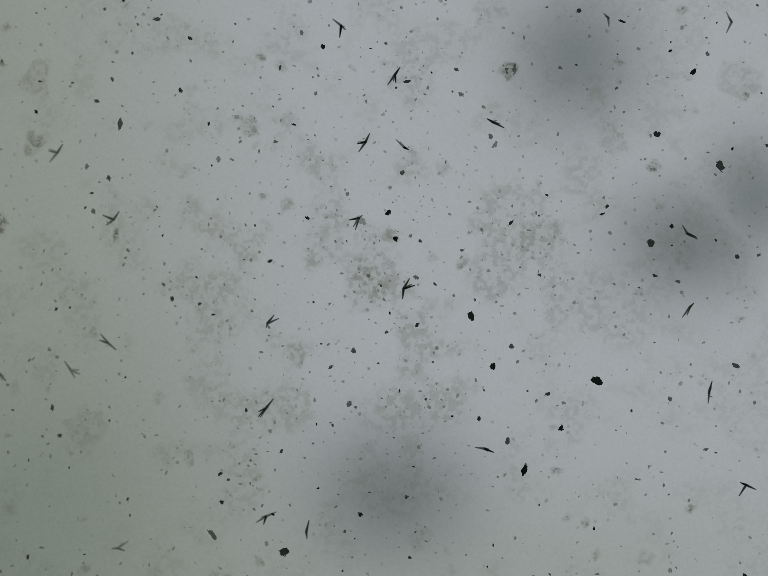
Write a Shadertoy shader that draws this texture.

```glsl
// A pale, dusty sheet: a cool grey gradient with out-of-focus shadows, overlaid
// with clumped dust, grainy stains, sprigs and several sizes of dark specks.
// Scattered parts come from jittered grids; lengths are in canvas heights.

const vec3 COOL_GREY   = vec3(0.625, 0.645, 0.658);
const vec3 GREEN_GREY  = vec3(0.545, 0.570, 0.542);
const vec3 CORNER_GREY = vec3(0.435, 0.480, 0.440);
const vec3 SHADOW      = vec3(0.400, 0.430, 0.430);
const vec3 STAIN       = vec3(0.300, 0.305, 0.250);
const vec3 DUST        = vec3(0.270, 0.285, 0.250);
const vec3 SOOT        = vec3(0.040, 0.055, 0.045);

vec3 hash3(vec2 p, float seed) {
    vec3 q = fract(vec3(p.xyx + seed * 7.31) * vec3(0.1031, 0.1030, 0.0973));
    q += dot(q, q.yxz + 33.33);
    return fract((q.xxy + q.yzz) * q.zyx);
}

float noise(vec2 p) {
    vec2 i = floor(p), f = fract(p), e = vec2(0.0, 1.0);
    f = f * f * (3.0 - 2.0 * f);
    return mix(mix(hash3(i, 1.0).x, hash3(i + e.yx, 1.0).x, f.x),
               mix(hash3(i + e.xy, 1.0).x, hash3(i + e.yy, 1.0).x, f.x), f.y);
}

float fbm(vec2 p) {
    return 0.55 * noise(p) + 0.3 * noise(p * 2.03 + 17.7) + 0.15 * noise(p * 4.1 + 5.3);
}

vec2 heading(float a) { return vec2(cos(a), sin(a)); }

float cover(float dist, float blur) { return 1.0 - smoothstep(-blur, blur, dist); }

float smudge(vec2 p, vec2 centre, vec2 radius) {
    vec2 q = (p - centre) / radius;
    return exp(-dot(q, q));
}

float segment(vec2 p, vec2 a, vec2 b) {
    vec2 d = b - a;
    return length(p - a - d * clamp(dot(p - a, d) / dot(d, d), 0.0, 1.0));
}

// Ragged blots, mostly small; a higher fade leaves fewer of them strong.
float blots(vec2 p, float cells, float density, vec2 sizes, float squash,
            float fade, float blur, float seed) {
    vec2 home = floor(p * cells);
    float ink = 0.0;
    for (int k = 0; k < 9; k++) {
        vec2 id = home + vec2(k % 3, k / 3) - 1.0;
        vec3 place = hash3(id, seed), kind = hash3(id, seed + 5.0);
        if (place.z > density) continue;
        float radius = mix(sizes.x, sizes.y, kind.x * kind.x);
        vec2 q = p - (id + place.xy) / cells, along = heading(kind.y * 6.283);
        q = vec2(dot(q, along), (1.0 + squash * kind.z) * dot(q, vec2(-along.y, along.x)));
        float ragged = 0.4 + 1.1 * fbm(q / radius * 1.5 + id * 3.7);
        float strength = mix(0.2, 1.0, pow(fract(kind.z * 7.0 + kind.x), fade));
        ink = max(ink, cover(length(q) - radius * ragged, blur) * strength);
    }
    return ink;
}

// Small tufts of thin strokes of uneven length and direction.
float sprigs(vec2 p, float cells, float density, float blur, float seed) {
    vec2 home = floor(p * cells);
    float ink = 0.0;
    for (int k = 0; k < 9; k++) {
        vec2 id = home + vec2(k % 3, k / 3) - 1.0;
        vec3 place = hash3(id, seed);
        if (place.z > density) continue;
        vec2 q = p - (id + place.xy) / cells;
        float axis = hash3(id, seed + 5.0).x * 6.283;
        for (int s = 0; s < 4; s++) {
            vec3 kind = hash3(id, seed + 9.0 + float(s));
            float side = s == 3 ? 3.1 : 0.0;
            float reach = mix(0.006, 0.022, kind.y);
            float dist = segment(q, vec2(0.0), reach * heading(axis + side + 1.5 * (kind.x - 0.5)));
            float width = 0.0024 * (1.0 - 0.75 * min(length(q) / reach, 1.0));
            ink = max(ink, cover(dist - width, blur) * (0.5 + 0.5 * kind.z));
        }
    }
    return ink;
}

void mainImage(out vec4 fragColor, in vec2 fragCoord) {
    vec2 p = fragCoord / iResolution.y;
    float left = 1.0 - smoothstep(0.0, 0.66, p.x + 0.15 * (p.y - 0.5));
    float blur = 0.7 / iResolution.y + 0.0013 * left;   // softer focus to the left

    // Sheet, darker corner and blurred shadows
    vec3 col = mix(COOL_GREY, GREEN_GREY, left);
    col = mix(col, CORNER_GREY, 0.9 * smudge(p, vec2(0.0), vec2(0.36, 0.34)));
    col = mix(col, GREEN_GREY, 0.6 * smudge(p, vec2(0.75, 0.0), vec2(0.7, 0.16)));
    float shade = max(smudge(p, vec2(1.00, 0.90), vec2(0.115, 0.12)),
                      smudge(p, vec2(0.68, 0.14), vec2(0.14, 0.12)));
    shade = max(shade, max(smudge(p, vec2(1.20, 0.58), vec2(0.13, 0.10)),
                           smudge(p, vec2(1.31, 0.66), vec2(0.09, 0.10))));
    col = mix(col, SHADOW, 0.78 * shade);

    // Faint mottling and grainy stains
    float dusty = smudge(p, vec2(0.62, 0.52), vec2(0.48, 0.42));
    float grain = smoothstep(0.38, 0.68, fbm(p * 120.0));
    float clump = smoothstep(0.42, 0.72, fbm(p * 14.0));
    col = mix(col, STAIN, clump * (0.3 + 0.7 * dusty) * (0.06 + 0.18 * grain));
    float stain = max(blots(p, 5.0, 0.40, vec2(0.020, 0.042), 0.5, 5.0, 0.007, 11.0),
                      blots(p, 13.0, 0.28, vec2(0.007, 0.016), 0.8, 3.0, 0.006, 23.0));
    col = mix(col, STAIN, stain * (0.25 + 0.45 * grain));
    col = mix(col, SOOT, 0.7 * stain * stain * smoothstep(0.56, 0.70, fbm(p * 150.0 + 40.0)));

    // Dust in clumps, then dark debris
    float density = 0.12 + (0.18 + 0.35 * clump) * dusty;
    col = mix(col, DUST, 0.8 * blots(p, 70.0, density, vec2(0.0012, 0.0038), 1.2, 1.5, blur, 31.0));
    col = mix(col, SOOT, blots(p, 26.0, 0.13 + 0.2 * dusty, vec2(0.0018, 0.0050), 1.0, 0.6, blur, 43.0));
    float debris = max(blots(p, 9.0, 0.28, vec2(0.0045, 0.0120), 1.6, 0.4, blur, 59.0),
                       sprigs(p, 6.0, 0.36, blur, 71.0));
    col = mix(col, SOOT, (1.0 - 0.35 * left) * debris);

    // Slight film grain
    fragColor = vec4(col + 0.018 * (noise(p * 330.0) - 0.5), 1.0);
}
```
